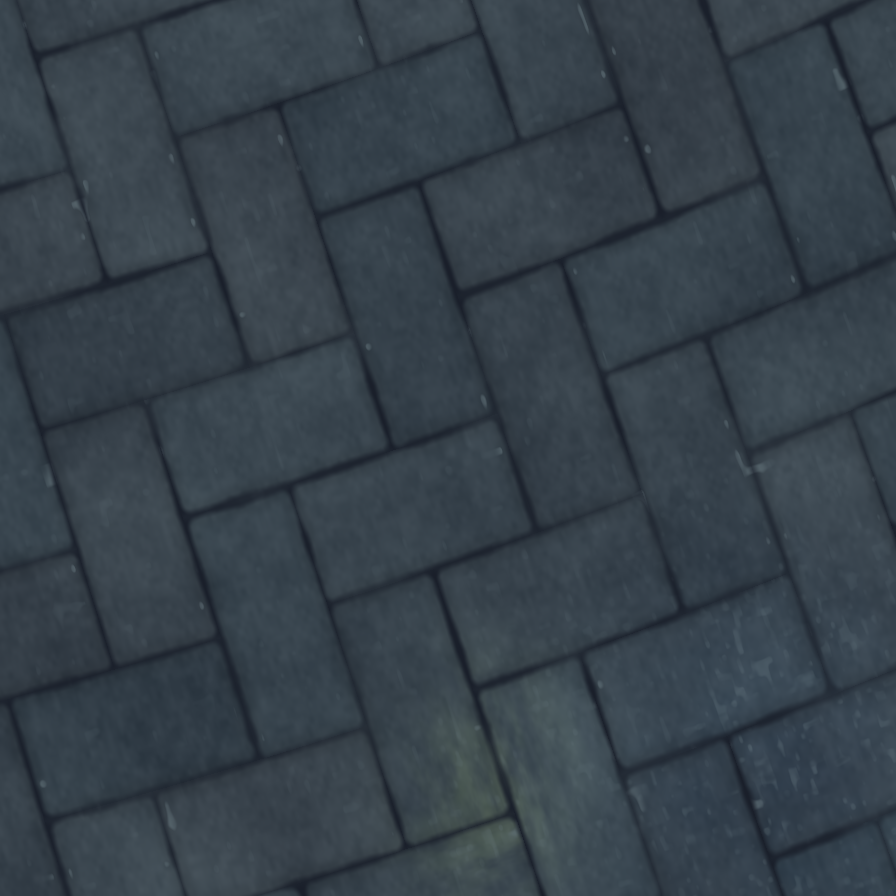
Give the GLSL for this texture, as a three.js fragment shader.

```glsl
// Worn slate-blue herringbone paving, seen slightly askew, with dark soft joints.
varying vec2 vUv;

// Layout, measured from the upper left corner of the canvas
const vec2 ORIGIN = vec2(0.169, 0.456);         // corner of one lying brick
const vec2 STAIR_STEP = vec2(0.159, 0.0944);    // to the next brick down the stair
const vec2 ROW_STEP = vec2(0.1484, -0.3333);    // to the next stair above
const float SKEW = 0.0091;                      // perspective spread of the stairs
const vec2 SHIFT = vec2(-0.0055, -0.0080);      // uneven laying: offset,
const vec2 WARP_X = vec2(0.0026, 0.0020);       // drift across,
const vec2 WARP_Y = vec2(0.0072, -0.0045);      // drift down,
const vec2 WARP_XY = vec2(0.0143, -0.0065);     // and twist

// Joints, in brick widths
const float JOINT_HALF = 0.022;
const float CORNER_RADIUS = 0.070;
const float JOINT_SOFTNESS = 0.036;
const float EDGE_WOBBLE = 0.045;
const float BRICK_JITTER = 0.018;
const float LYING_JOINT_DEPTH = 0.85;

// Colours
const vec3 SLATE_DARK = vec3(0.182, 0.222, 0.260);
const vec3 SLATE_LIGHT = vec3(0.256, 0.306, 0.340);
const vec3 JOINT_COLOR = vec3(0.100, 0.122, 0.165);
const vec3 WARM_TINT = vec3(0.008, -0.003, -0.006);
const vec3 MOSS_TINT = vec3(0.125, 0.140, 0.070);
const vec3 BLUE_TINT = vec3(-0.004, 0.010, 0.026);
const vec3 CHIP_COLOR = vec3(0.43, 0.50, 0.53);

// Wear
const vec2 MOSS_CENTER = vec2(0.55, 0.89);
const vec2 BLUE_CENTER = vec2(0.87, 0.84);
const float GRAIN = 0.026;

float hash(vec2 p) {
  vec3 q = fract(vec3(p.xyx) * vec3(0.1031, 0.1030, 0.0973));
  q += dot(q, q.yzx + 33.33);
  return fract((q.x + q.y) * q.z);
}

float noise(vec2 p) {
  vec2 i = floor(p), f = fract(p);
  f = f * f * (3.0 - 2.0 * f);
  return mix(mix(hash(i), hash(i + vec2(1.0, 0.0)), f.x),
             mix(hash(i + vec2(0.0, 1.0)), hash(i + vec2(1.0, 1.0)), f.x), f.y);
}

float fbm(vec2 p) {
  float sum = 0.0, amp = 0.533;
  for (int i = 0; i < 4; i++) {
    sum += amp * noise(p);
    p = p * 2.03 + vec2(17.3, 9.1);
    amp *= 0.5;
  }
  return sum;
}

// Canvas position to brick-width units, undoing the skew by iteration
vec2 toPaving(vec2 pos) {
  vec2 c = 2.0 * pos - 1.0, pq = vec2(0.0);
  vec2 d = pos - ORIGIN - SHIFT - WARP_X * c.x - WARP_Y * c.y - WARP_XY * c.x * c.y;
  float det = STAIR_STEP.x * ROW_STEP.y - STAIR_STEP.y * ROW_STEP.x;
  for (int i = 0; i < 5; i++) {
    vec2 e = d + vec2(0.0, SKEW * pq.x * pq.y);
    pq = vec2(e.x * ROW_STEP.y - e.y * ROW_STEP.x,
              STAIR_STEP.x * e.y - STAIR_STEP.y * e.x) / det;
  }
  return vec2(pq.x + 2.0 * pq.y, pq.x - 2.0 * pq.y);
}

float roundedBox(vec2 p, vec2 halfSize, float r) {
  vec2 q = abs(p) - halfSize + r;
  return length(max(q, 0.0)) + min(max(q.x, q.y), 0.0) - r;
}

void main() {
  vec2 pos = vec2(vUv.x, 1.0 - vUv.y);
  vec2 st = toPaving(pos);

  // Herringbone: the diagonal index picks lying or standing brick and its half
  vec2 cell = floor(st);
  float k = mod(cell.x - cell.y + 0.5, 4.0);
  bool lying = k < 2.0;
  vec2 corner = cell;
  if (k > 1.0 && k < 2.0) corner.x -= 1.0;
  if (k > 2.0 && k < 3.0) corner.y -= 1.0;
  vec2 size = lying ? vec2(2.0, 1.0) : vec2(1.0, 2.0);
  vec2 seed = corner + 60.0;

  // Distance to the worn brick outline, negative inside
  vec2 jitter = (vec2(hash(seed), hash(seed + 31.7)) - 0.5) * BRICK_JITTER;
  vec2 local = st - corner - 0.5 * size + jitter;
  float d = roundedBox(local, 0.5 * size - JOINT_HALF, CORNER_RADIUS);
  d += (fbm(st * 4.0 + 40.0) - 0.5) * EDGE_WOBBLE;
  vec2 toEdge = abs(local) - 0.5 * size;
  float steep = smoothstep(-0.05, 0.05, toEdge.x - toEdge.y);

  // Brick face: tone per brick, cloudy stains and grain that follows the bricks
  float tone = 0.52 + 0.42 * (hash(seed + 7.3) - 0.5) + 1.15 * (fbm(st * 1.1 + 20.0) - 0.5);
  vec3 color = mix(SLATE_DARK, SLATE_LIGHT, clamp(tone, 0.0, 1.0));
  color += WARM_TINT * (hash(seed + 19.1) - 0.4);
  color += GRAIN * (noise(st * vec2(22.0, 17.0) + 300.0) - 0.5);
  color += GRAIN * (noise(st * vec2(10.0, 7.0) + 200.0) - 0.5);

  // Moss film streaked along the bricks, and a bluish sheen
  vec2 toMoss = (pos - MOSS_CENTER) * vec2(1.15, 0.8);
  vec2 toBlue = pos - BLUE_CENTER;
  float moss = exp(-dot(toMoss, toMoss) * 100.0);
  float sheen = exp(-dot(toBlue, toBlue) * 22.0);
  float streak = fbm(st * (lying ? vec2(2.5, 6.0) : vec2(6.0, 2.5)) + 70.0);
  color += MOSS_TINT * moss * smoothstep(0.1, 0.8, streak);
  color += BLUE_TINT * sheen * (0.6 + 0.8 * streak);

  // Ragged pale scuffs, dense in the sheen, and rare chips along the edges
  float scuff = smoothstep(0.62, 0.92, noise(st * vec2(19.0, 14.0) + 410.0));
  float rim = smoothstep(-0.12, -0.03, d);
  float chip = smoothstep(0.86, 0.97, noise(st * vec2(12.0, 7.0) + 520.0));
  float pale = scuff * (0.025 + 0.30 * (sheen + 0.6 * moss) * smoothstep(0.35, 0.65, streak));
  pale += chip * (0.10 + 0.50 * rim * steep);
  color = mix(color, CHIP_COLOR, min(pale, 0.7));

  // Shaded rim and joint of uneven depth, deepest on the steep sides
  color *= 1.0 - 0.10 * smoothstep(-0.15, 0.0, d);
  float depth = mix(0.60, 1.0, smoothstep(0.25, 0.7, noise(st * 1.4 + 11.0)));
  depth *= mix(LYING_JOINT_DEPTH, 1.0, steep);
  float joint = smoothstep(-JOINT_SOFTNESS, JOINT_SOFTNESS * 0.8, d);
  color = mix(color, JOINT_COLOR, joint * depth);

  gl_FragColor = vec4(color, 1.0);
}
```
